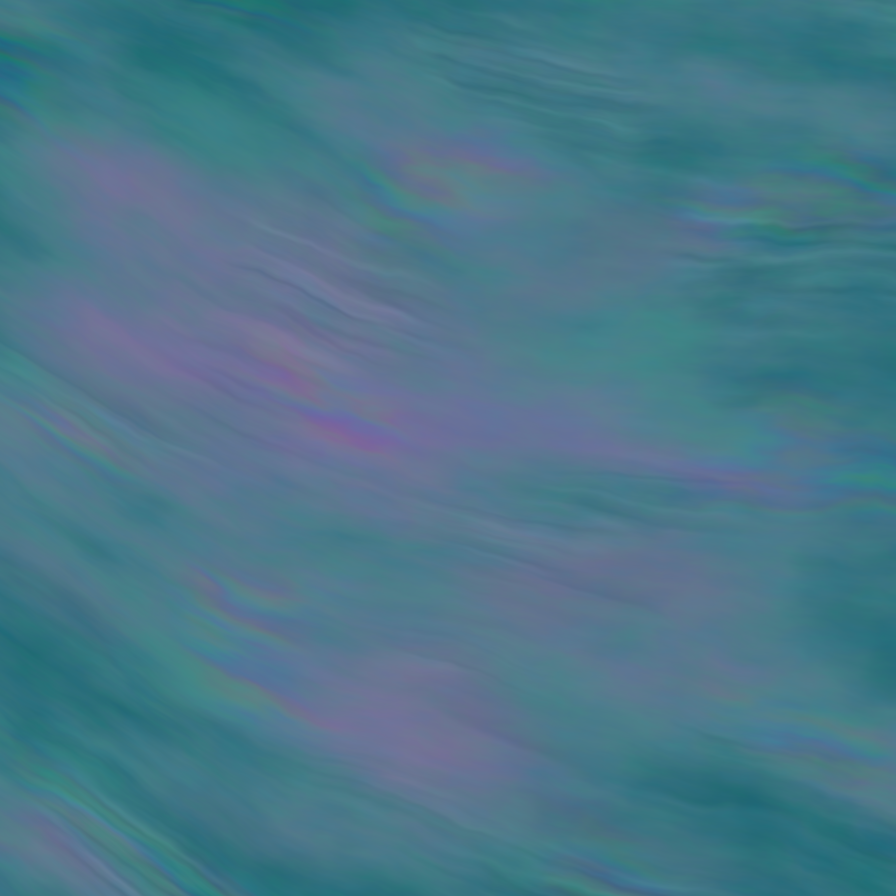
Reproduce this texture procedurally as a Shadertoy shader.

```glsl
// Soft nacre veil: teal and mauve clouds drifting down to the right.
// Warped, stretched gradient noise sets the hue; masked interference bands,
// one-sided creases and fine filaments add faint folds on top.

const float TAU = 6.2831853;
const float DRIFT_ANGLE = -0.36;

const vec3 DEEP_TEAL = vec3(0.125, 0.425, 0.465);
const vec3 SEA_MIST  = vec3(0.275, 0.488, 0.540);
const vec3 MAUVE     = vec3(0.440, 0.455, 0.595);
const vec3 VIOLET    = vec3(0.490, 0.400, 0.650);
const vec3 ROSE      = vec3(0.460, 0.420, 0.570);
const vec3 GREEN     = vec3(0.225, 0.545, 0.530);

vec2 cellGradient(vec2 cell) {
    vec3 h = fract(cell.xyx * vec3(0.1031, 0.1030, 0.0973));
    h += dot(h, h.yzx + 33.33);
    float angle = TAU * fract((h.x + h.y) * h.z);
    return vec2(cos(angle), sin(angle));
}

// Gradient noise, about -0.7 to 0.7
float gradientNoise(vec2 p) {
    vec2 cell = floor(p), f = fract(p);
    vec2 fade = f * f * f * (f * (f * 6.0 - 15.0) + 10.0);
    vec2 e = vec2(0.0, 1.0);
    float a = dot(cellGradient(cell), f);
    float b = dot(cellGradient(cell + e.yx), f - e.yx);
    float c = dot(cellGradient(cell + e.xy), f - e.xy);
    float d = dot(cellGradient(cell + e.yy), f - e.yy);
    return mix(mix(a, b, fade.x), mix(c, d, fade.x), fade.y);
}

float fbm(vec2 p, float gain) {
    float sum = 0.0, amplitude = 1.0;
    for (int i = 0; i < 5; i++) {
        sum += amplitude * gradientNoise(p);
        p = p * 2.03 + vec2(17.3, 9.1);
        amplitude *= gain;
    }
    return sum;
}

// Coordinates along and across a direction
vec2 alongAcross(vec2 p, float angle) {
    vec2 dir = vec2(cos(angle), sin(angle));
    return vec2(dot(p, dir), dot(p, vec2(-dir.y, dir.x)));
}

float patchMask(vec2 p, float low, float high) {
    return smoothstep(low, high, gradientNoise(p));
}

float softBand(float distance, float width) {
    return exp(-distance * distance / (width * width));
}

vec3 nacrePalette(float t) {
    vec3 color = mix(DEEP_TEAL, SEA_MIST, clamp(t * 2.0, 0.0, 1.0));
    return mix(color, MAUVE, clamp(t * 2.0 - 1.0, 0.0, 1.0));
}

// Rainbow offset around grey for a given phase
vec3 interference(float phase) {
    return cos(TAU * (phase + vec3(0.0, 0.36, 0.68)));
}

// Sharp on one side, fading out on the other
float crease(float x) {
    float f = fract(x);
    return smoothstep(0.0, 0.06, f) * exp(-5.0 * f) * (1.0 - f);
}

float filament(vec2 p, float width) {
    return 1.0 - smoothstep(0.0, width, abs(gradientNoise(p)));
}

void mainImage(out vec4 fragColor, in vec2 fragCoord) {
    vec2 p = (fragCoord - 0.5 * iResolution.xy) / iResolution.y;

    // Flow space: steep at lower left, flatter at upper right, gently bent
    vec2 q = alongAcross(p, DRIFT_ANGLE + 0.22 * (p.x + p.y));
    q.y += 0.07 * gradientNoise(q * vec2(1.6, 2.2) + 4.7);
    q += 0.018 * vec2(fbm(q * 5.0 + 31.0, 0.5), fbm(q * 4.0 + 57.0, 0.5));

    // Clouds, brighter and pinker toward the centre
    float glow = exp(-4.5 * dot(p, p));
    float clouds = fbm(q * vec2(2.3, 4.6) + 12.4, 0.50);
    float wisps = fbm(q * vec2(3.5, 17.0) + 71.0, 0.55);
    float tone = 0.50 + 0.62 * clouds + 0.20 * wisps + 0.62 * (glow - 0.48);
    vec3 color = nacrePalette(tone);

    // Green and rose tints in broad patches
    float greenPatch = gradientNoise(q * vec2(3.0, 6.0) + 23.0) + 0.25 * wisps;
    color = mix(color, GREEN, 0.50 * smoothstep(0.02, 0.48, greenPatch));
    color = mix(color, ROSE, 0.55 * glow * patchMask(q * vec2(3.2, 7.5) + 88.0, 0.05, 0.45));

    // Two violet streaks crossing near the centre
    float ripple = 0.04 * gradientNoise(p * 4.0 + 6.0);
    vec2 slope = alongAcross(p - vec2(0.0, 0.03), -0.22);
    vec2 rise = alongAcross(p - vec2(-0.06, 0.02), 0.14);
    float streaks = softBand(slope.y + ripple, 0.028) * softBand(slope.x, 0.36)
                  + softBand(rise.y - ripple, 0.035) * softBand(rise.x, 0.22);
    color = mix(color, VIOLET, 0.45 * min(streaks, 1.0));

    // Faint iridescent folds in many small patches
    float foldMask = patchMask(q * vec2(4.0, 8.0) + 45.0, 0.05, 0.45);
    float phase = 13.0 * q.y + 1.6 * fbm(q * vec2(2.5, 11.0) + 63.0, 0.5);
    color += 0.034 * foldMask * interference(phase);

    // Long shallow creases
    float creaseMask = patchMask(q * vec2(2.6, 6.0) + 7.0, 0.05, 0.40);
    float fold = crease(8.0 * q.y + 0.9 * gradientNoise(q * vec2(1.4, 4.0) + 37.0));
    color -= vec3(0.055, 0.040, 0.038) * creaseMask * fold;

    // Fine threads and brushed grain along the flow
    float threadMask = patchMask(q * vec2(2.8, 6.0) + 95.0, 0.0, 0.38);
    color += 0.024 * threadMask * (filament(q * vec2(2.2, 26.0) + 3.0, 0.15)
                                 - filament(q * vec2(2.0, 34.0) + 52.0, 0.17));
    float grain = fbm(q * vec2(9.0, 48.0) + 19.0, 0.6);
    color += 0.013 * (0.5 + threadMask) * grain * vec3(1.1, 0.9, 0.9);
    color += 0.008 * interference(0.7 * fbm(q * vec2(12.0, 30.0) + 41.0, 0.6));

    fragColor = vec4(clamp(color, 0.0, 1.0), 1.0);
}
```
